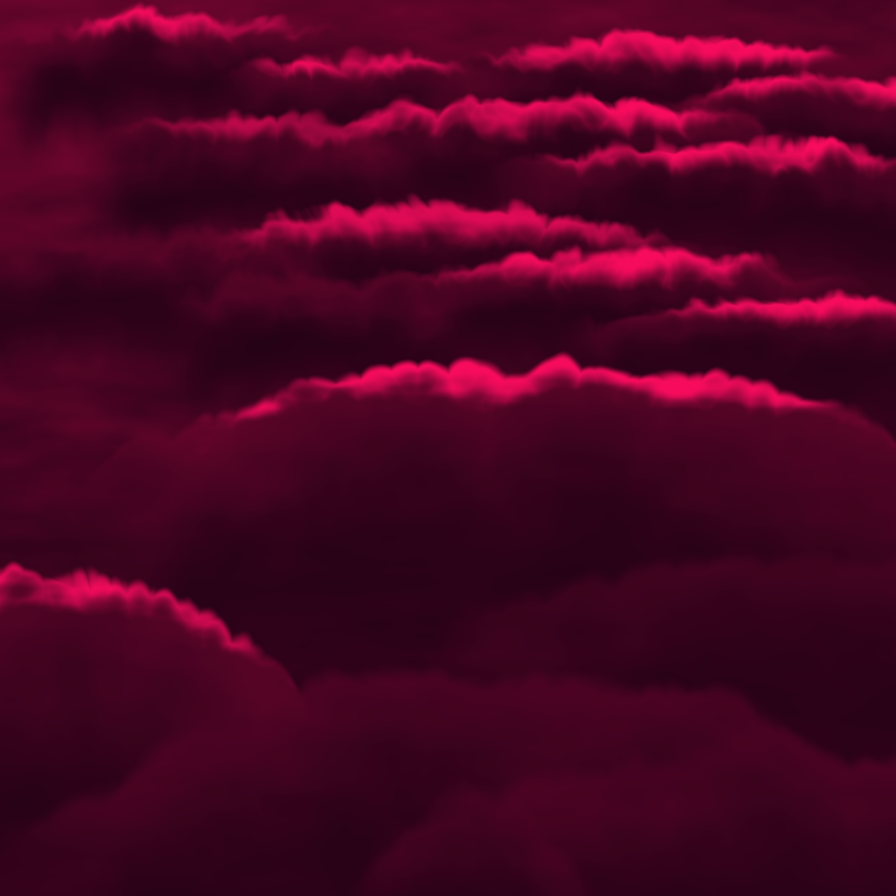
A three.js fragment shader for this texture:

```glsl
// Crimson cloud sea at dusk: billowing banks with glowing crests and dark bodies.
// Banks are painted far to near as one tone value; gradient noise shapes the
// puffs and wisps, and a near-linear ramp turns the tone into colour.

varying vec2 vUv;

const float SHADOW = 0.165;
const float GLOW = 0.97;

struct Bank {
  vec2 peak;       // highest point of the crest
  vec2 span;       // half width, and drop of the crest at that width
  float rim;       // tone of the lit crest
  float rimDepth;  // thickness of the lit crest
  float body;      // tone just below the crest
  float reach;     // depth at which the body is in full shadow
  float puffs;     // puffs per canvas width
};

// Gradient noise and its sums
vec2 gradient(vec2 cell) {
  vec3 q = fract(cell.xyx * vec3(0.1031, 0.1030, 0.0973));
  q += dot(q, q.yzx + 33.33);
  float angle = 6.2832 * fract((q.x + q.y) * q.z);
  return vec2(cos(angle), sin(angle));
}

float gradientNoise(vec2 p) {
  vec2 i = floor(p);
  vec2 f = p - i;
  vec2 s = f * f * f * (f * (f * 6.0 - 15.0) + 10.0);
  vec2 r = vec2(1.0, 0.0);
  float low = mix(dot(gradient(i), f), dot(gradient(i + r), f - r), s.x);
  float high = mix(dot(gradient(i + r.yx), f - r.yx),
                   dot(gradient(i + 1.0), f - 1.0), s.x);
  return mix(low, high, s.y);
}

float fbm(vec2 p) {
  float sum = 0.0;
  float amplitude = 0.6;
  for (int i = 0; i < 3; i++) {
    sum += amplitude * gradientNoise(p);
    p = p * 2.03 + 17.7;
    amplitude *= 0.5;
  }
  return sum;
}

// Rounded tops with creased valleys
float billow(vec2 p) {
  float sum = 0.0;
  float amplitude = 0.5;
  for (int i = 0; i < 3; i++) {
    sum += amplitude * abs(gradientNoise(p));
    p = p * 2.1 + 9.3;
    amplitude *= 0.5;
  }
  return sum;
}

// Paints one bank over the tone behind it
float paintBank(float behind, vec2 p, Bank b, float wisps) {
  float u = (p.x - b.peak.x) / b.span.x;
  float bend = u * u * (0.4 + 0.6 * u * u);
  float drop = b.span.y * 1.5 * bend / (1.0 + 0.5 * bend);
  float puff = billow(vec2(p.x, p.y * 0.6) * b.puffs + b.peak * 37.0);
  float depth = b.peak.y - drop + (puff - 0.2) * 0.85 / b.puffs - p.y;

  float edge = mix(0.03, 0.014, smoothstep(0.3, 0.9, b.rim));
  float cover = smoothstep(0.0, edge, depth);
  cover *= 1.0 - smoothstep(b.reach, 2.0 * b.reach, depth);
  cover *= 1.0 - smoothstep(1.0, 1.6, abs(u));

  float shade = mix(b.body, SHADOW, smoothstep(0.0, b.reach, depth));
  float taper = max(0.35, 1.0 - 0.5 * u * u);
  float ragged = depth / (b.rimDepth * taper) + wisps * 1.3;
  float lit = 1.0 - smoothstep(0.3, 1.6, ragged);
  lit *= 1.0 - smoothstep(0.6, 1.2, abs(u) + wisps * 0.5);
  return mix(behind, mix(shade, b.rim, lit), cover);
}

// Far streaks: flat banks in two groups below the top, dimmer at the left
float paintFarBanks(float tone, vec2 p, float wisps) {
  for (int i = 0; i < 12; i++) {
    float n = float(i);
    float vary = fract(n * 0.382 + 0.3);
    float gap = 0.05 * step(6.5, n);
    vec2 peak = vec2(0.12 + 0.85 * fract(0.1 + 0.618 * n), 0.995 - 0.024 * n - gap);
    float sun = smoothstep(0.15, 0.45, peak.x + (peak.y - 0.85) * 1.5);
    vec2 span = vec2(mix(0.1, 0.24, vary), mix(0.012, 0.024, vary));
    Bank streak = Bank(peak, span, mix(0.4, GLOW, sun), mix(0.02, 0.034, vary),
                       0.34, 0.085, 12.0);
    tone = paintBank(tone, p, streak, wisps);
  }
  return tone;
}

vec3 crimson(float tone) {
  return vec3(tone, tone * 0.045, 0.035 + tone * 0.34);
}

void main() {
  vec2 p = vUv;
  float wisps = fbm(p * vec2(9.0, 24.0));
  float haze = fbm(p * vec2(4.0, 9.0) + 5.0);
  vec2 warped = p + vec2(0.03, 0.02) * vec2(haze, wisps);

  // Hazy backdrop, then the far streaks
  float tone = mix(0.2, 0.3, smoothstep(0.5, 0.95, p.y));
  tone += 0.1 * (1.0 - p.x) * smoothstep(0.3, 0.6, p.y) + 0.1 * wisps;
  tone = paintFarBanks(tone, warped, wisps);

  // Great ridge, dim right bank and the glowing left shoulder
  tone = paintBank(tone, p, Bank(vec2(0.59, 0.605), vec2(0.37, 0.07), GLOW, 0.034, 0.34, 0.22, 7.0), wisps);
  tone = paintBank(tone, p, Bank(vec2(0.9, 0.41), vec2(0.3, 0.05), 0.25, 0.04, 0.25, 0.18, 6.0), wisps);
  tone = paintBank(tone, p, Bank(vec2(0.05, 0.375), vec2(0.25, 0.1), GLOW, 0.03, 0.33, 0.28, 8.0), wisps);

  // Near banks, soft and unlit
  tone = paintBank(tone, p, Bank(vec2(0.55, 0.265), vec2(0.4, 0.1), 0.29, 0.04, 0.28, 0.22, 6.0), wisps);
  tone = paintBank(tone, p, Bank(vec2(0.82, 0.18), vec2(0.28, 0.06), 0.29, 0.03, 0.28, 0.2, 7.0), wisps);
  tone = paintBank(tone, p, Bank(vec2(0.53, 0.125), vec2(0.09, 0.05), 0.3, 0.02, 0.27, 0.14, 9.0), wisps);

  // Faint mottling of the bodies
  tone *= 1.0 + (0.25 * haze + 0.12 * wisps) * (1.0 - smoothstep(0.4, 0.8, tone));
  gl_FragColor = vec4(crimson(clamp(tone, 0.1, 1.0)), 1.0);
}
```
